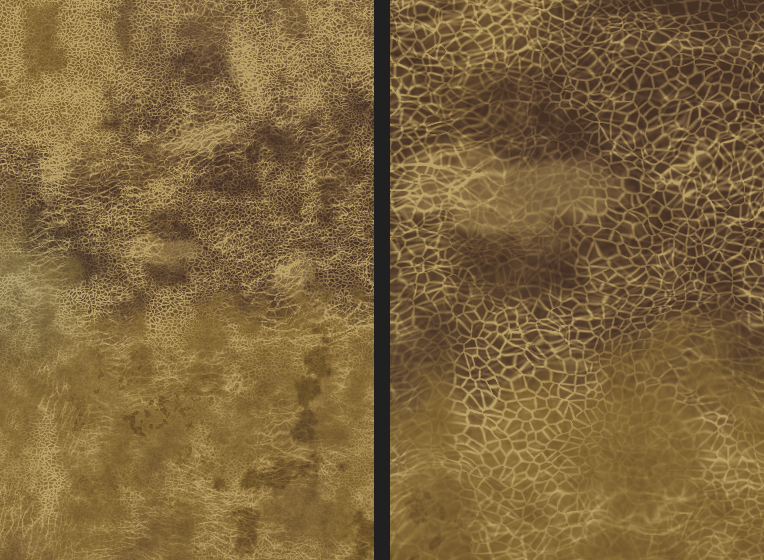
Left: the whole. Right: its middle third, enlarged.
Give the GLSL for this texture, as a Shadertoy shader.

```glsl
// Worn, crackled brown and olive leather with pale creases, scuffs and dark stains.

vec2 hash2(vec2 p) {
    vec3 q = fract(vec3(p.xyx) * vec3(0.1031, 0.1030, 0.0973));
    q += dot(q, q.yzx + 33.33);
    return fract((q.xx + q.yz) * q.zy);
}

float noise(vec2 p) {
    vec2 i = floor(p), f = fract(p);
    f = f * f * (3.0 - 2.0 * f);
    vec2 e = vec2(0.0, 1.0);
    return mix(mix(hash2(i).x, hash2(i + e.yx).x, f.x),
               mix(hash2(i + e.xy).x, hash2(i + e.yy).x, f.x), f.y);
}

float fbm(vec2 p) {
    float sum = 0.0, amp = 0.5;
    for (int i = 0; i < 5; i++) {
        sum += amp * noise(p);
        p = mat2(1.6, 1.2, -1.2, 1.6) * p + 7.3;
        amp *= 0.5;
    }
    return sum;
}

vec2 rotate(vec2 p, float angle) {
    float c = cos(angle), s = sin(angle);
    return vec2(c * p.x + s * p.y, c * p.y - s * p.x);
}

// Distance to the nearest cell border, in canvas units even for stretched cells.
float cellBorder(vec2 p, vec2 scale) {
    p = p * scale + 40.0;
    vec2 cell = floor(p), first = vec2(9.0), second = vec2(9.0);
    for (int y = -1; y <= 1; y++)
    for (int x = -1; x <= 1; x++) {
        vec2 c = cell + vec2(x, y);
        vec2 r = c + hash2(c) - p;
        if (dot(r, r) < dot(first, first)) { second = first; first = r; }
        else if (dot(r, r) < dot(second, second)) second = r;
    }
    return 0.5 * (dot(second, second) - dot(first, first)) / length((second - first) * scale);
}

float crease(vec2 p, vec2 scale, float width, float pixel) {
    return 1.0 - smoothstep(0.0, width + 0.7 * pixel, cellBorder(p, scale));
}

// Ragged elongated blot: xy is the centre, zw the long half axis.
float blot(vec2 p, vec4 shape, float width, float ragged) {
    vec2 d = p - shape.xy, axis = normalize(shape.zw);
    vec2 q = vec2(dot(d, axis) / length(shape.zw), dot(d, vec2(-axis.y, axis.x)) / width);
    return 1.0 - smoothstep(0.5, 1.25, length(q) + ragged);
}

float bump(float x, float width) {
    return exp(-x * x / (width * width));
}

// Ramp from bare umber to straw; warm turns the middle tones golden.
vec3 leatherColor(float t, float warm) {
    vec3 umber = vec3(0.275, 0.195, 0.145), straw = vec3(0.73, 0.63, 0.40);
    vec3 brown = mix(vec3(0.41, 0.31, 0.21), vec3(0.43, 0.33, 0.16), warm);
    vec3 olive = mix(vec3(0.54, 0.44, 0.275), vec3(0.55, 0.44, 0.225), warm);
    vec3 c = mix(umber, brown, clamp(t / 0.3, 0.0, 1.0));
    c = mix(c, olive, clamp((t - 0.3) / 0.3, 0.0, 1.0));
    return mix(c, straw, clamp((t - 0.6) / 0.4, 0.0, 1.0));
}

const vec4 SCUFFS[7] = vec4[7](
    vec4(0.53, 1.13, 0.11, 0.035), vec4(0.42, 0.82, 0.11, -0.015),
    vec4(0.16, 1.07, 0.01, 0.09), vec4(0.83, 1.24, 0.05, 0.04),
    vec4(0.31, 0.44, 0.09, -0.035), vec4(0.67, 1.30, -0.03, 0.10),
    vec4(0.78, 0.77, 0.03, 0.05));
const vec4 STAINS[5] = vec4[5](
    vec4(0.75, 0.23, 0.14, 0.035), vec4(0.83, 0.46, 0.03, 0.15),
    vec4(0.66, 0.09, 0.02, 0.11), vec4(0.39, 1.04, 0.13, 0.02),
    vec4(0.97, 0.05, 0.03, 0.08));

void mainImage(out vec4 fragColor, in vec2 fragCoord) {
    float pixel = 1.0 / iResolution.x;
    vec2 p = fragCoord * pixel;
    float cloud = fbm(p * 5.0) - 0.48;
    float rough = fbm(p * 24.0 + 11.0) - 0.48;
    float speckle = fbm(rotate(p, 0.6) * 75.0 + 31.0) - 0.48;

    // Broad zones: olive below, umber band across, brown above, gold at the upper left
    float edge = 0.67 + 0.24 * smoothstep(0.32, 0.0, p.x);
    float lower = 1.0 - smoothstep(-0.07, 0.06, p.y - edge + 0.35 * cloud + 0.15 * rough);
    float upper = smoothstep(1.0, 1.36, p.y - 0.22 * (p.x - 0.4) + 0.6 * cloud);
    float gold = bump(p.x, 0.35) * smoothstep(0.95, 1.3, p.y);
    float tone = mix(mix(0.03, 0.27, upper), 0.48, lower);
    tone += 0.32 * cloud + 0.34 * rough + 0.20 * gold;

    // Pale scuffs and dark stains
    float scuff = 0.0, stain = 0.0;
    for (int i = 0; i < 7; i++)
        scuff = max(scuff, blot(p, SCUFFS[i], 0.042, 2.2 * rough + 1.2 * cloud));
    for (int i = 0; i < 5; i++)
        stain = max(stain, blot(p, STAINS[i], 0.030, 2.6 * rough + 1.2 * speckle));
    tone = mix(tone, 0.62 + 0.25 * rough, 0.8 * scuff);
    tone = mix(tone, 0.10, 0.6 * stain);

    // Clustered dark specks on the olive zone
    float cluster = bump(p.x - 0.36, 0.32) * bump(p.y - 0.38, 0.28);
    cluster *= smoothstep(0.32, 0.6, noise(rotate(p, 0.5) * 14.0 + 3.0));
    float specks = smoothstep(0.05, 0.16, speckle) * cluster * lower;
    tone = mix(tone, 0.08, 0.75 * specks);

    // Fine crackle, coarser crackle and two sets of long creases
    vec2 bent = p + 0.016 * vec2(noise(p * 16.0), noise(p * 16.0 + 50.0));
    vec2 frayed = bent + 0.006 * vec2(noise(p * 60.0), noise(p * 60.0 + 90.0));
    float fine = crease(frayed, vec2(92.0, 108.0), 0.0014, pixel);
    float coarse = crease(frayed, vec2(36.0, 60.0), 0.0013, pixel);
    vec2 flow = frayed + vec2(0.0, 0.08 * cloud + 0.45 * p.x * (0.55 - p.y));
    float across = crease(flow, vec2(9.0, 46.0), 0.0018, pixel);
    float strands = crease(rotate(flow, 0.16) + 3.0, vec2(12.0, 62.0), 0.0013, pixel);
    float steep = crease(rotate(frayed + 0.08 * cloud, 1.25), vec2(10.0, 58.0), 0.0018, pixel);
    float left = smoothstep(0.32, 0.12, p.x) * smoothstep(0.70, 0.5, p.y);
    float worn = smoothstep(0.28, 0.65, fbm(p * 8.0 + 20.0) + 0.5 * rough);
    float creases = mix(max(across, 0.7 * strands), steep, left) * (0.12 + 0.88 * worn);
    creases *= 1.0 - 0.6 * upper;

    // Chalky wear along the zone border and the lower left fold
    float haze = bump(p.y - 0.76 + 0.28 * p.x, 0.07) * smoothstep(0.75, 0.4, p.x);
    haze = max(haze, bump(p.x - 0.13 - 0.15 * cloud, 0.05) * smoothstep(0.45, 0.3, p.y));
    float fineGain = mix(0.44, 0.17, lower) + 0.18 * haze;
    float patchy = smoothstep(0.2, 0.75, noise(p * 9.0 + 5.0) + 0.9 * rough);
    tone += fine * fineGain * (0.3 + 0.9 * patchy) * (1.0 - 0.5 * stain);
    tone += coarse * mix(0.36, 0.13, lower) * (0.3 + 0.7 * worn);
    tone += creases * mix(0.46, 0.27, lower) + 0.08 * haze;
    tone += 0.22 * speckle + 0.12 * (noise(p * 260.0) - 0.5);

    // Greyer patch on the left shoulder
    vec3 color = leatherColor(tone, clamp(lower + gold + 1.2 * cloud, 0.0, 1.0));
    float gray = bump(p.x - 0.04, 0.20) * bump(p.y - 0.72, 0.2);
    color = mix(color, vec3(dot(color, vec3(0.35, 0.5, 0.15))) * vec3(1.08, 1.0, 0.72), 0.5 * gray);
    fragColor = vec4(color, 1.0);
}
```
